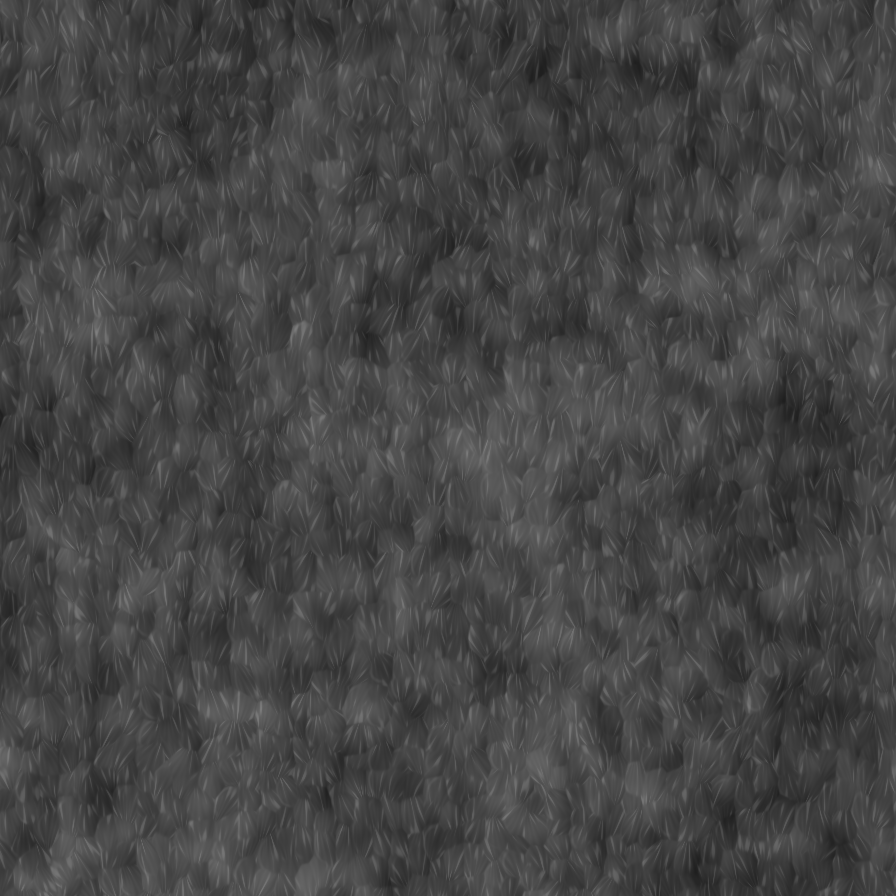
Give the GLSL for this texture, as a Shadertoy shader.

```glsl
// Dark grey looped-pile fabric: overlapping fibrous tufts in loose columns under soft mottling.

#define TUFTS vec2(46.0, 36.0)    // columns and rows across the canvas
#define TUFT_RADII vec2(0.68, 0.82)
#define BASE_GREY 0.262
#define CLOUD_CONTRAST 0.095
#define PATCH_CONTRAST 0.080
#define MOTTLE_CONTRAST 0.105
#define TUFT_CONTRAST 0.060
#define DOME_CONTRAST 0.040
#define FIBRE_CONTRAST 0.080
#define RIM_CONTRAST 0.050
#define OVERLAP_SHARPNESS 10.0

float hash(vec2 p) {
    vec3 q = fract(vec3(p.xyx) * 0.1031);
    q += dot(q, q.yzx + 33.33);
    return fract((q.x + q.y) * q.z);
}

vec2 gradientAt(vec2 cell) {
    float angle = 6.28319 * hash(cell);
    return vec2(cos(angle), sin(angle));
}

float gradientNoise(vec2 p) {
    vec2 i = floor(p), f = p - i;
    vec2 u = f * f * f * (f * (f * 6.0 - 15.0) + 10.0);
    vec2 e = vec2(0.0, 1.0);
    float bottom = mix(dot(gradientAt(i), f),
                       dot(gradientAt(i + e.yx), f - e.yx), u.x);
    float top = mix(dot(gradientAt(i + e.xy), f - e.xy),
                    dot(gradientAt(i + e.yy), f - e.yy), u.x);
    return mix(bottom, top, u.y);
}

// Brightness of one tuft; q is the position inside it, with its edge at length 1.
float tuftShade(vec2 q, vec2 id) {
    float r = length(q);
    float tone = hash(id + 71.3) - 0.5;

    // Fibres fan out from a root at either end of the tuft.
    float side = hash(id + 19.7) < 0.5 ? -1.0 : 1.0;
    vec2 fan = vec2(q.x, side * q.y + 1.5);
    float angle = atan(fan.x, max(fan.y, 0.05));
    float strand = gradientNoise(vec2(angle * 6.0, length(fan) * 0.8) + id * 7.31);
    float fibre = 0.6 * strand + smoothstep(0.15, 0.5, strand);

    // Light falls from the left; the far edge sinks into shadow.
    float dome = dot(q, vec2(-0.55, 0.25)) + 0.25 - 0.5 * r * r;
    float rim = smoothstep(0.16, 0.0, abs(r - 0.78))
              * smoothstep(-0.1, 0.6, -q.x) * hash(id + 5.9);

    return TUFT_CONTRAST * tone + DOME_CONTRAST * dome
         + FIBRE_CONTRAST * fibre + RIM_CONTRAST * rim;
}

// Blend the scattered tufts so that the highest one covers its neighbours.
float pile(vec2 p) {
    float sum = 0.0, total = 0.0;
    for (int x = -1; x <= 1; x++) {
        float column = floor(p.x) + float(x);
        float shift = hash(vec2(column, 3.7));
        for (int y = -1; y <= 1; y++) {
            vec2 id = vec2(column, floor(p.y - shift) + float(y));
            vec2 jitter = vec2(hash(id + 11.1), hash(id + 47.9)) - 0.5;
            vec2 centre = id + 0.5 + vec2(0.0, shift) + jitter * vec2(0.5, 0.7);
            float tilt = 1.1 * (hash(id + 29.3) - 0.5);
            float c = cos(tilt), s = sin(tilt);
            vec2 q = mat2(c, s, -s, c) * (p - centre) / TUFT_RADII;
            float height = 0.7 * hash(id + 83.1) - dot(q, q);
            float weight = exp(OVERLAP_SHARPNESS * height);
            sum += weight * tuftShade(q, id);
            total += weight;
        }
    }
    return sum / max(total, 1e-9);
}

void mainImage(out vec4 fragColor, in vec2 fragCoord) {
    vec2 uv = fragCoord / iResolution.xy;

    // Broad worn areas, smaller patches and tuft-sized mottling
    float cloud = gradientNoise(uv * 3.3 + 4.6);
    float patches = gradientNoise(uv * vec2(9.0, 8.0) + 21.4);
    float mottle = gradientNoise(uv * vec2(30.0, 21.0) + 57.2);

    // Columns waver slightly
    vec2 waver = vec2(gradientNoise(uv * 6.0 + 13.0), gradientNoise(uv * 6.0 + 37.0));
    float grey = BASE_GREY + pile(uv * TUFTS + 0.7 * waver)
               + CLOUD_CONTRAST * cloud
               + PATCH_CONTRAST * patches
               + MOTTLE_CONTRAST * mottle;

    fragColor = vec4(vec3(clamp(grey, 0.12, 0.5)), 1.0);
}
```
